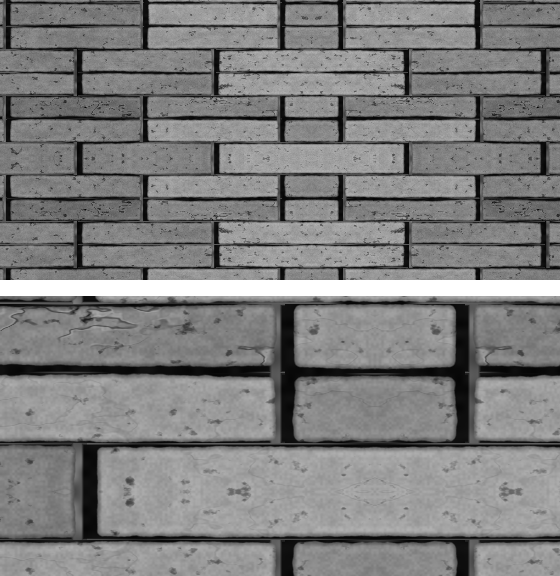
Top, the full canvas; bottom, a detail of the centre.
Write a WebGL 1 fragment shader that draws this texture.

```glsl
precision highp float;
// Weathered grey brick wall: long thin courses mirrored about a vertical and a horizontal axis.
uniform vec2 u_resolution;

float hash(vec2 p) {
  vec3 q = fract(p.xyx * 0.1031);
  q += dot(q, q.yzx + 33.33);
  return fract((q.x + q.y) * q.z);
}

float noise(vec2 p) {
  vec2 i = floor(p), f = fract(p);
  f = f * f * (3.0 - 2.0 * f);
  return mix(mix(hash(i), hash(i + vec2(1, 0)), f.x),
             mix(hash(i + vec2(0, 1)), hash(i + vec2(1, 1)), f.x), f.y);
}

float fbm(vec2 p) {
  float sum = 0.0, amp = 0.5;
  for (int i = 0; i < 4; i++) {
    sum += amp * noise(p);
    p = mat2(1.6, 1.2, -1.2, 1.6) * p + 17.3;
    amp *= 0.5;
  }
  return sum;
}

float roundedBox(vec2 p, vec2 halfSize, float radius) {
  vec2 q = abs(p) - halfSize + radius;
  return length(max(q, 0.0)) + min(max(q.x, q.y), 0.0) - radius;
}

void main() {
  float pixel = 1.0 / u_resolution.y;
  vec2 m = abs(gl_FragCoord.xy * pixel - vec2(1.113, 0.4336));

  // Course and brick index, counted outward from the two mirror axes
  float course = floor((m.y - 0.058) / 0.083) + 1.0;
  bool wide = course < 0.5 || abs(course - 3.5) < 1.0;
  bool cracked = abs(course - 2.0) < 0.5;
  float firstJoint = wide ? 0.343 : 0.107;
  float brick = floor((m.x - firstJoint) / 0.49) + 1.0;
  vec2 seed = vec2(brick * 7.0, course * 13.0) + 3.0;

  // Brick bounds and worn outline; the cracked course sits on a thicker bed
  vec2 hi = vec2(firstJoint + 0.49 * brick, 0.058 + 0.083 * course);
  vec2 lo = vec2(brick > 0.5 ? hi.x - 0.49 : -hi.x,
                 course > 0.5 ? hi.y - 0.083 : -hi.y);
  float bedTop = lo.y + (cracked ? 0.004 : 0.0);
  vec2 local = m - 0.5 * (hi + vec2(lo.x, bedTop));
  vec2 halfSize = 0.5 * (hi - vec2(lo.x, bedTop)) - vec2(0.0118, 0.0032);
  float edge = roundedBox(local, halfSize, 0.008);
  edge += 0.006 * (noise(m * vec2(7, 14) + seed) - 0.5);
  edge += 0.004 * (fbm(m * 70.0 + seed) - 0.47);

  // Brick face: tone, drifting streaks, mottling and fine grain
  vec3 tones = wide ? vec3(0.62, 0.51, 0.50)
             : cracked ? vec3(0.56, 0.52, 0.42) : vec3(0.53, 0.605, 0.495);
  float face = brick < 0.5 ? tones.x : brick < 1.5 ? tones.y : tones.z;
  face += 0.03 * (hash(seed) - 0.5);
  face += 0.09 * (fbm(m * vec2(10, 26) + seed) - 0.47);
  face += 0.12 * (fbm(m * vec2(60, 90) + seed) - 0.47);
  face += 0.06 * (noise(m * 330.0) - 0.5);

  // Small ragged pits, denser toward the ends of the pale wide bricks
  float ends = smoothstep(0.07, 0.0, halfSize.x - abs(local.x));
  float rough = wide && brick < 0.5 ? ends : 0.0;
  float pits = smoothstep(0.63 - 0.09 * rough, 0.78, fbm(m * vec2(58, 84) + seed));
  face -= (0.25 + 0.15 * rough) * pits;

  // Slanting chips on the darker courses, each dark cut lit along one lip
  float slant = fbm(vec2(m.x * 14.0 - m.y * 16.0, m.y * 34.0 + m.x * 9.0) + seed) - 0.5;
  float chipped = smoothstep(0.42, 0.68, noise(m * vec2(15, 26) + seed + 5.0));
  float wear = cracked && brick > 0.5 ? 1.0 : 0.22;
  face -= 0.20 * wear * chipped * smoothstep(0.03, 0.0, abs(slant));
  face += 0.06 * wear * chipped * smoothstep(0.03, 0.0, abs(slant - 0.04));

  // Lit rim just inside a shaded arris
  face += 0.025 * smoothstep(0.006, 0.0, abs(edge + 0.009));
  face *= mix(0.68, 1.0, smoothstep(0.0, 0.006, -edge));

  // Deep joints with a grey mortar ledge on their outer side
  float joint = 0.02 + 0.05 * noise(m * 90.0);
  float fromJoint = m.x - lo.x;
  float ledge = brick > 0.5 ? smoothstep(0.003, 0.007, fromJoint)
                            * smoothstep(0.020, 0.015, fromJoint) : 0.0;
  joint += 0.32 * ledge * (0.5 + noise(m * 50.0));

  // Pale broken mortar along the beds
  float bed = smoothstep(0.0035, 0.0005, min(m.y - lo.y, hi.y - m.y));
  float mortar = smoothstep(0.3, 0.75, noise(vec2(m.x * 11.0, hi.y * 3.0) + seed));
  joint = max(joint, 0.36 * bed * mortar);

  float cover = smoothstep(0.6 * pixel + 0.0005, -0.6 * pixel - 0.0005, edge);
  gl_FragColor = vec4(vec3(clamp(mix(joint, face, cover), 0.0, 1.0)), 1.0);
}
```
